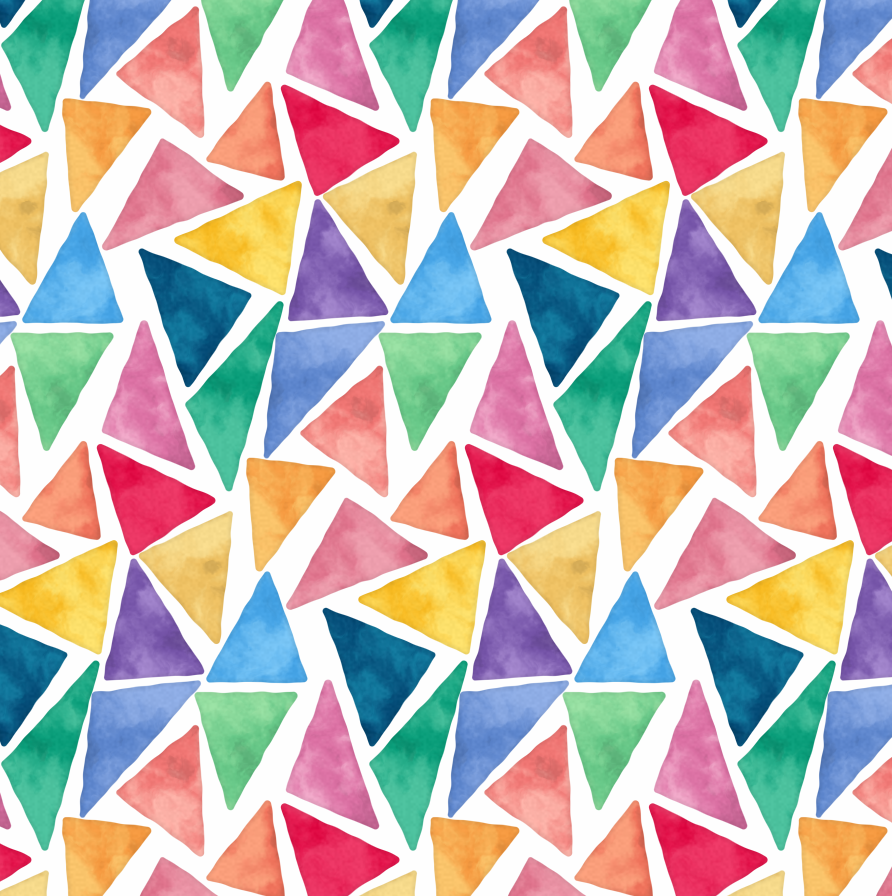
Give the GLSL for this pattern, as a Shadertoy shader.

```glsl
float hash(vec2 p) {
    return fract(sin(dot(p, vec2(127.1, 311.7))) * 43758.5453);
}

float noise(vec2 p) {
    vec2 i = floor(p), f = fract(p);
    f = f * f * (3.0 - 2.0 * f);
    return mix(mix(hash(i), hash(i + vec2(1, 0)), f.x),
               mix(hash(i + vec2(0, 1)), hash(i + vec2(1, 1)), f.x), f.y);
}

float fbm(vec2 p) {
    float sum = 0.0, amp = 0.52;
    for (int i = 0; i < 5; i++) {
        sum += amp * noise(p);
        p = mat2(1.6, 1.2, -1.2, 1.6) * p + 3.7;
        amp *= 0.5;
    }
    return sum;
}

// x: squared distance to the edge, y: signed side of it
vec2 edgeDistance(vec2 p, vec2 a, vec2 b, float winding) {
    vec2 e = b - a, v = p - a;
    vec2 w = v - e * clamp(dot(v, e) / dot(e, e), 0.0, 1.0);
    return vec2(dot(w, w), winding * (v.x * e.y - v.y * e.x));
}

float sdTriangle(vec2 p, vec2 a, vec2 b, vec2 c) {
    vec2 ab = b - a, ca = a - c;
    float winding = sign(ab.x * ca.y - ab.y * ca.x);
    vec2 d = min(min(edgeDistance(p, a, b, winding),
                     edgeDistance(p, b, c, winding)),
                     edgeDistance(p, c, a, winding));
    return -sqrt(d.x) * sign(d.y);
}

// Half-shifted rows: each row moves sideways by half a repeat
vec2 wrapToCell(vec2 q) {
    float row = round(q.y / 3.08);
    q -= row * vec2(1.5775, 3.08);
    q.x -= 3.155 * round(q.x / 3.155);
    return q;
}

// One rounded watercolour triangle, painted at every repeat
void paint(inout vec3 col, vec2 p, vec2 a, vec2 b, vec2 c, vec3 pale, vec3 deep) {
    vec2 centre = (a + b + c) / 3.0;
    vec2 q = wrapToCell(p - centre);
    float d = sdTriangle(q, (a - centre) * 0.96, (b - centre) * 0.96, (c - centre) * 0.96) - 0.03;
    if (d > 0.08) return;

    vec2 seed = q + 7.0 * centre;
    d += 0.018 * (noise(seed * 9.0) - 0.5);
    float px = 7.68 / iResolution.y;

    // Washes, pooled pigment and fine grain
    float angle = 6.283 * hash(centre);
    float wash = fbm(seed * 3.2 + 1.2 * fbm(seed * 4.0));
    float pool = wash + 0.2 * dot(q, vec2(cos(angle), sin(angle)));
    vec3 pigment = mix(pale, deep, smoothstep(0.27, 0.68, pool));
    float bloom = smoothstep(0.55, 0.75, fbm(seed * 5.0 + 20.0));
    pigment = mix(pigment, pale, 0.4 * bloom);
    pigment *= 1.0 - 0.1 * smoothstep(0.66, 0.8, pool);
    pigment *= 1.0 - 0.06 * smoothstep(-0.05, 0.0, d);
    pigment += 0.035 * (noise(seed * 45.0) - 0.5);

    col = mix(col, pigment, smoothstep(0.75 * px, -0.75 * px, d));
}

void mainImage(out vec4 fragColor, in vec2 fragCoord) {
    vec2 p = vec2(fragCoord.x, iResolution.y - fragCoord.y) * 7.68 / iResolution.y;
    vec3 col = vec3(0.995);

    // Warm triangles
    paint(col, p, vec2(2.42, 0.74), vec2(3.42, 1.21), vec2(2.71, 1.67), vec3(0.93, 0.22, 0.40), vec3(0.87, 0.02, 0.25));
    paint(col, p, vec2(0.55, 0.86), vec2(1.28, 0.95), vec2(0.64, 1.81), vec3(0.98, 0.77, 0.42), vec3(0.96, 0.60, 0.25));
    paint(col, p, vec2(1.39, 1.19), vec2(2.08, 1.68), vec2(0.89, 2.13), vec3(0.93, 0.62, 0.68), vec3(0.87, 0.44, 0.54));
    paint(col, p, vec2(2.30, 0.71), vec2(2.42, 1.53), vec2(1.78, 1.37), vec3(0.98, 0.62, 0.48), vec3(0.94, 0.45, 0.36));
    paint(col, p, vec2(2.57, 1.56), vec2(2.43, 2.52), vec2(1.50, 2.06), vec3(0.99, 0.88, 0.42), vec3(0.97, 0.73, 0.13));
    paint(col, p, vec2(2.78, 1.68), vec2(3.56, 1.31), vec2(3.44, 2.44), vec3(0.97, 0.86, 0.55), vec3(0.93, 0.75, 0.38));
    paint(col, p, vec2(4.39, 2.75), vec2(4.81, 4.02), vec2(4.04, 3.70), vec3(0.95, 0.68, 0.80), vec3(0.86, 0.44, 0.64));
    paint(col, p, vec2(3.26, 3.15), vec2(3.31, 4.25), vec2(2.58, 3.71), vec3(0.99, 0.70, 0.66), vec3(0.94, 0.46, 0.45));

    // Cool triangles
    paint(col, p, vec2(2.72, 1.71), vec2(3.32, 2.69), vec2(2.48, 2.74), vec3(0.66, 0.55, 0.82), vec3(0.46, 0.33, 0.66));
    paint(col, p, vec2(3.87, 1.82), vec2(4.20, 2.75), vec2(3.36, 2.75), vec3(0.47, 0.77, 0.96), vec3(0.27, 0.64, 0.90));
    paint(col, p, vec2(1.20, 2.14), vec2(2.15, 2.53), vec2(1.61, 3.32), vec3(0.08, 0.50, 0.64), vec3(0.02, 0.30, 0.47));
    paint(col, p, vec2(2.42, 2.58), vec2(1.96, 4.21), vec2(1.61, 3.47), vec3(0.30, 0.76, 0.62), vec3(0.04, 0.62, 0.48));
    paint(col, p, vec2(2.39, 2.87), vec2(3.30, 2.76), vec2(2.27, 3.93), vec3(0.56, 0.68, 0.90), vec3(0.36, 0.52, 0.80));
    paint(col, p, vec2(3.26, 2.87), vec2(4.11, 2.87), vec2(3.55, 3.86), vec3(0.60, 0.88, 0.64), vec3(0.40, 0.78, 0.53));

    fragColor = vec4(clamp(col, 0.0, 1.0), 1.0);
}
```
